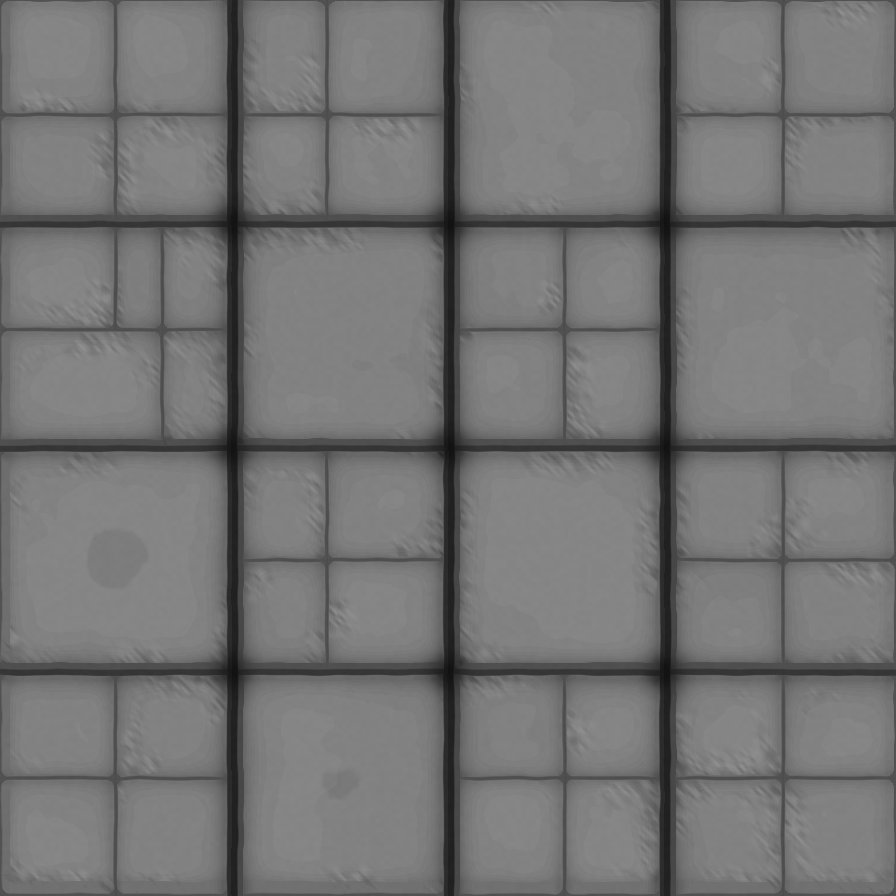
A WebGL 1 fragment shader for this texture map:

```glsl
precision highp float;
// Grey stone paving: a 4 by 4 grid of blocks, either whole or cut into smaller tiles.
// Each pixel finds its tile rectangle, then shades four bevelled sides by distance,
// with soft occlusion, stepped tonal patches and hatched wear on the faces.

uniform vec2 u_resolution;

const float FACE = 0.515;
const float CORNER = 0.009;

float hash(vec2 p) {
  return fract(sin(dot(p, vec2(127.1, 311.7))) * 43758.5453);
}

float noise(vec2 p) {
  vec2 i = floor(p), f = fract(p);
  f = f * f * (3.0 - 2.0 * f);
  return mix(mix(hash(i), hash(i + vec2(1, 0)), f.x),
             mix(hash(i + vec2(0, 1)), hash(i + vec2(1, 1)), f.x), f.y);
}

float fbm(vec2 p) {
  float sum = 0.0, amp = 0.5;
  for (int i = 0; i < 4; i++) {
    sum += amp * noise(p);
    p = p * 2.03 + 17.3;
    amp *= 0.5;
  }
  return sum;
}

// Slightly uneven column boundaries
float columnEdge(float i) {
  return 0.25 * i + 0.0085 * sin(1.570796 * i);
}

float columnIndex(float x) {
  float n = 0.0;
  for (int i = 1; i < 4; i++) n += step(columnEdge(float(i)), x);
  return n;
}

float pick(vec4 v, float i) {
  return dot(v, 1.0 - step(0.5, abs(vec4(0, 1, 2, 3) - i)));
}

void split(float x, float cut, inout float lo, inout float hi) {
  if (x < cut) hi = cut; else lo = cut;
}

// Profile layout: core width, bevel end, core tone, bevel tone
vec4 chooseProfile(float side, float cellSide, vec4 seam, vec4 groove, vec4 rim) {
  if (abs(side - 0.5) > 0.499) return rim;
  return abs(side - cellSide) < 0.0001 ? seam : groove;
}

float sideTone(float d, vec4 profile, float aa) {
  float tone = mix(profile.z, profile.w, smoothstep(-aa, aa, d - profile.x));
  return mix(tone, 1.0, smoothstep(-aa, aa, d - profile.y));
}

// Seams cast a wide shadow, grooves a narrow one
float occlusion(float d, vec4 profile) {
  float deep = 1.0 - smoothstep(0.12, 0.4, profile.z);
  return mix(0.045, 0.12, deep) * exp(-max(d - profile.y, 0.0) / mix(0.008, 0.011, deep));
}

float roundedBox(vec2 p, vec2 lo, vec2 hi, float radius) {
  vec2 q = abs(p - 0.5 * (lo + hi)) - 0.5 * (hi - lo) + radius;
  return length(max(q, 0.0)) + min(max(q.x, q.y), 0.0) - radius;
}

// Fine diagonal ridges gathered near tile edges
float hatching(vec2 p, float edge, float seed) {
  float ridge = noise(vec2((p.x + p.y) * 210.0, (p.x - p.y) * 60.0) + seed) - 0.5;
  float worn = smoothstep(0.54, 0.72, noise(p * 17.0 + seed));
  return ridge * worn * (1.0 - smoothstep(0.012, 0.042, edge));
}

void main() {
  vec2 uv = gl_FragCoord.xy / u_resolution;
  float aa = max(0.75 / min(u_resolution.x, u_resolution.y), 0.0011);
  vec2 p = uv + 0.0016 * (vec2(noise(uv * 45.0), noise(uv * 45.0 + 31.0)) - 0.5);
  p = clamp(p, 0.0, 0.9999);

  // Block and tile bounds
  vec2 cell = vec2(columnIndex(p.x), floor(p.y * 4.0));
  vec2 cellLo = vec2(columnEdge(cell.x), cell.y * 0.25);
  vec2 cellHi = vec2(columnEdge(cell.x + 1.0), cell.y * 0.25 + 0.25);
  vec2 lo = cellLo, hi = cellHi;
  bool whole = abs(abs(cell.x - cell.y) - 1.0) < 0.5;
  bool uneven = cell.x < 0.5 && abs(cell.y - 2.0) < 0.5;
  vec2 cut = vec2(pick(vec4(0.129, 0.365, 0.630, 0.874), cell.x),
                  pick(vec4(0.1315, 0.375, 0.632, 0.872), cell.y));
  if (!whole) {
    split(p.y, cut.y, lo.y, hi.y);
    if (uneven) split(p.x, 0.181, lo.x, hi.x);
    if (!uneven || (p.y > cut.y && p.x < 0.181)) split(p.x, cut.x, lo.x, hi.x);
  }

  // Bevels: light falls from the upper right
  vec4 left = chooseProfile(lo.x, cellLo.x, vec4(0.007, 0.014, 0.13, 0.28),
    vec4(0.002, 0.0035, 0.30, 0.43), vec4(0.002, 0.012, 0.36, 0.43));
  vec4 right = chooseProfile(hi.x, cellHi.x, vec4(0.005, 0.009, 0.17, 0.41),
    vec4(0.002, 0.006, 0.31, 0.46), vec4(0.003, 0.010, 0.44, 0.48));
  vec4 bottom = chooseProfile(lo.y, cellLo.y, vec4(0.003, 0.011, 0.21, 0.31),
    vec4(0.002, 0.005, 0.31, 0.43), vec4(0.003, 0.017, 0.36, 0.44));
  vec4 top = chooseProfile(hi.y, cellHi.y, vec4(0.004, 0.009, 0.21, 0.45),
    vec4(0.002, 0.005, 0.31, 0.46), vec4(0.002, 0.006, 0.46, 0.49));
  vec2 a = p - lo, b = hi - p;
  float bevel = min(min(sideTone(a.x, left, aa), sideTone(b.x, right, aa)),
                    min(sideTone(a.y, bottom, aa), sideTone(b.y, top, aa)));
  float box = roundedBox(p, lo + vec2(left.x, bottom.x), hi - vec2(right.x, top.x), CORNER);
  bevel = min(bevel, mix(1.0, 0.32, smoothstep(-aa, aa, box)));

  // Face: shadowed edges, stepped patches and central stains
  float seed = hash(floor((lo + hi) * 100.0)) * 40.0;
  float shade = occlusion(a.x, left) + occlusion(b.x, right)
              + occlusion(a.y, bottom) + occlusion(b.y, top);
  float face = FACE + 0.045 * (fbm(p * 11.0 + seed) - 0.44) - shade;
  face = (floor(face * 70.0) + 0.5) / 70.0;
  if (whole && cell.x + cell.y < 1.5) {
    float radius = mix(0.036, 0.022, cell.x);
    float d = length(p - 0.5 * (cellLo + cellHi)) + 0.022 * (fbm(p * 45.0) - 0.5);
    face -= 0.035 * (1.0 - smoothstep(radius - 0.008, radius, d));
  }
  float edge = min(min(a.x, b.x), min(a.y, b.y));
  face += 0.13 * hatching(p, edge, seed);

  // Seams sink deepest where they cross
  vec2 gap = min(p - cellLo, cellHi - p);
  vec2 margin = min(p, 1.0 - p);
  float inside = smoothstep(0.03, 0.12, min(margin.x, margin.y));
  float tone = min(face, bevel);
  tone *= 1.0 - 0.45 * inside * exp(-dot(gap, gap) / 0.0004);
  tone += 0.012 * (noise(p * 190.0) - 0.5);
  gl_FragColor = vec4(vec3(tone), 1.0);
}
```
